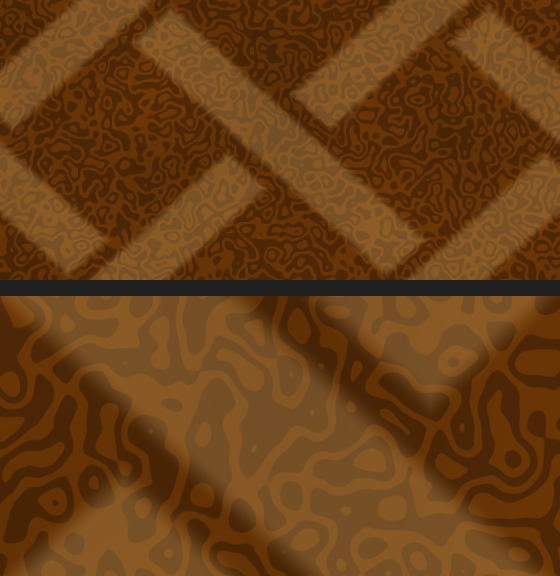
Top: the whole. Bottom: its middle third, enlarged.
A Shadertoy shader for this pattern:

```glsl
#define PERIOD vec2(1.135, 1.042)     // weave repeat, in canvas heights
#define CENTRE vec2(-0.004, -0.005)   // weave offset from canvas centre
#define HALF_WIDTH 0.12               // strip size, in lattice units
#define HALF_LENGTH 0.797
#define EDGE_BLUR 0.024
#define VEIN_SCALE 17.0
#define VEIN_BANDS 12.5
#define GROUND vec3(0.295, 0.148, 0.022)
#define VEIN vec3(0.408, 0.205, 0.018)
#define STRIP vec3(0.84, 0.67, 0.42)
#define STRIP_ALPHA 0.32
#define SHADE_RANGE 0.16

vec2 randomDirection(vec2 cell) {
    float angle = 6.2831853 * fract(sin(dot(cell, vec2(127.1, 311.7))) * 43758.5453);
    return vec2(cos(angle), sin(angle));
}

float gradientNoise(vec2 p) {
    vec2 i = floor(p), f = fract(p);
    vec2 u = f * f * f * (f * (f * 6.0 - 15.0) + 10.0);
    vec2 e = vec2(0.0, 1.0);
    float bottom = mix(dot(randomDirection(i), f),
                       dot(randomDirection(i + e.yx), f - e.yx), u.x);
    float top = mix(dot(randomDirection(i + e.xy), f - e.xy),
                    dot(randomDirection(i + e.yy), f - e.yy), u.x);
    return mix(bottom, top, u.y);
}

// Winding veins: contour bands of two rotated noise layers
float veins(vec2 p) {
    vec2 q = p * VEIN_SCALE;
    vec2 turned = mat2(0.8, 0.6, -0.6, 0.8) * q;
    float height = gradientNoise(q + 40.0) + 0.45 * gradientNoise(turned * 1.5 + 91.3);
    float band = cos(VEIN_BANDS * height) - 0.05;
    float soft = max(fwidth(band), 0.08);
    return smoothstep(-soft, soft, band);
}

// Strip along the second axis; each row is shifted by its parity
float strip(vec2 lattice, float parity) {
    float row = floor(lattice.x + 0.5);
    float across = abs(lattice.x - row);
    float offset = lattice.y - row - parity;
    float along = abs(offset - 2.0 * floor(offset * 0.5 + 0.5));
    float d = max(across - HALF_WIDTH, along - HALF_LENGTH);
    return 1.0 - smoothstep(-EDGE_BLUR, EDGE_BLUR, d);
}

void mainImage(out vec4 fragColor, in vec2 fragCoord) {
    vec2 p = (fragCoord - 0.5 * iResolution.xy) / iResolution.y;

    // Diagonal lattice: falling and rising strips alternate
    vec2 w = (p - CENTRE) / PERIOD;
    vec2 lattice = vec2(w.x + w.y, w.x - w.y);
    float weave = max(strip(lattice, 0.0), strip(lattice.yx, 1.0));

    // Veined ground with slow changes of shade
    float shade = 1.0 + SHADE_RANGE * gradientNoise(p * 2.3 + 7.5);
    vec3 color = mix(GROUND, VEIN, veins(p)) * shade;

    // Translucent strips on top
    color = mix(color, STRIP, STRIP_ALPHA * weave);
    fragColor = vec4(color, 1.0);
}
```
